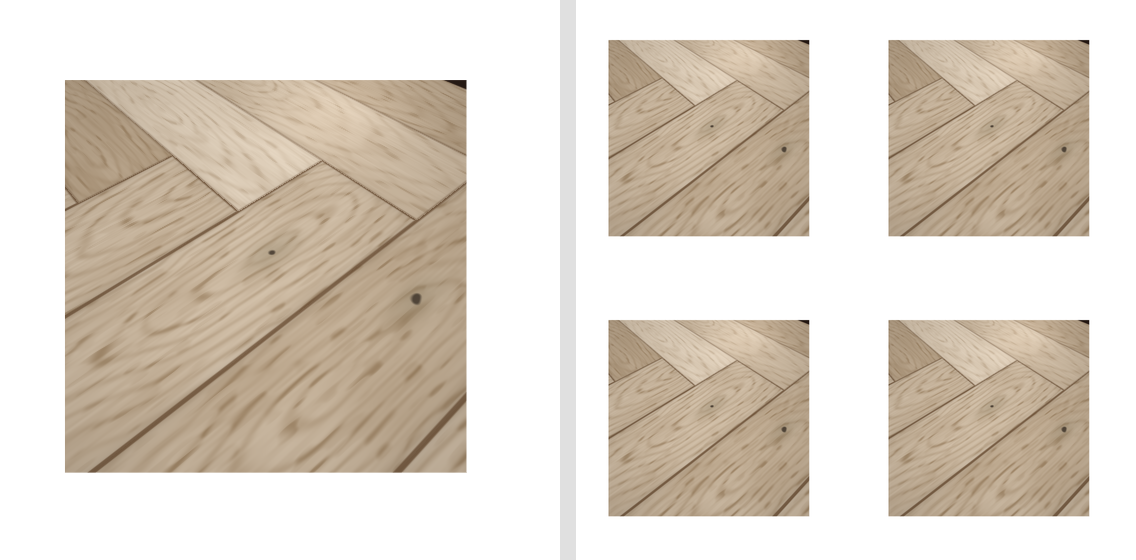
Left, the tile; right, the same tile 2 across and 2 down.
Reproduce this texture procedurally as a Shadertoy shader.

```glsl
// Oak herringbone floor seen at an angle, framed by a plain white margin.
// A projective map turns the canvas into plank units; each plank then gets its
// tone, growth rings, pores and knots. The white margin makes the tile seamless.

#define PANEL_LOW  vec2(0.116, 0.156)
#define PANEL_HIGH vec2(0.833, 0.857)
#define WHITE      vec3(1.0)
#define DARK_OAK   vec3(0.59, 0.49, 0.37)
#define LIGHT_OAK  vec3(0.85, 0.79, 0.71)
#define SEAM_COLOR vec3(0.40, 0.29, 0.19)
#define KNOT_COLOR vec3(0.25, 0.21, 0.17)
#define SEAM_WIDTH 0.014
#define RING_RATE  75.0
#define RING_DEPTH 0.20
#define PORE_DEPTH 0.34

float hash(vec2 p) {
    return fract(sin(dot(p, vec2(127.1, 311.7))) * 43758.5453);
}

float noise(vec2 p) {
    vec2 cell = floor(p), f = fract(p);
    f = f * f * (3.0 - 2.0 * f);
    return mix(mix(hash(cell), hash(cell + vec2(1, 0)), f.x),
               mix(hash(cell + vec2(0, 1)), hash(cell + vec2(1, 1)), f.x), f.y);
}

// Canvas position to floor position, where one unit is one plank width
vec2 floorPosition(vec2 uv) {
    vec2 p = (uv - vec2(0.3086, 0.7227)) * 7.68;
    vec2 acrossAxis = vec2(0.777, -0.6645) + 0.137 * p;
    vec2 alongAxis = vec2(1.177, 0.598) - 0.09 * p;
    return inverse(mat2(acrossAxis, alongAxis)) * p;
}

// Lightness change from rings, pores and fibres; p is (across, along) the plank
float grain(vec2 p, vec2 heart, float seed) {
    vec2 shift = vec2(seed * 17.0, seed * 31.0);
    float warp = noise(p * vec2(3.0, 1.3) + shift) - 0.5
               + 0.3 * (noise(p * vec2(9.0, 4.0) + shift) - 0.5);
    float radius = length((p - heart) * vec2(1.0, 0.22)) + 0.13 * warp;
    float ring = pow(0.5 + 0.5 * sin(radius * RING_RATE), 3.0);
    float patchy = noise(p * vec2(4.0, 1.5) + shift + 40.0);
    float pores = smoothstep(0.55, 0.85, noise(p * vec2(34.0, 6.0) + shift));
    float fibre = noise(p * vec2(60.0, 3.5) + shift) - 0.5;
    return 0.12 - RING_DEPTH * ring * (0.4 + patchy) - PORE_DEPTH * pores * (0.3 + 0.7 * ring)
         + 0.14 * fibre + 0.22 * (patchy - 0.5);
}

vec3 parquet(vec2 uv) {
    vec2 q = floorPosition(uv);
    float blur = 0.5 * length(fwidth(q));

    // Herringbone: long planks stop on a staircase where cross planks begin
    bool isLong = q.y < floor(q.x);
    float id = floor(isLong ? q.x : q.y);
    vec2 p = isLong ? vec2(q.x - id, q.y) : vec2(q.y - id, q.x);
    float plankEnd = isLong ? id : id + 1.0;
    float edge = min(min(p.x, 1.0 - p.x), plankEnd - p.y);
    float seed = hash(vec2(id + 5.0, isLong ? 2.0 : 9.0));

    // Plank tone and grain around the heart of the board
    float tone = isLong ? 0.55 + 0.12 * (seed - 0.5) : 0.86 - 0.36 * abs(id) + 0.12 * id;
    vec2 heart = isLong ? vec2(0.48, 0.1 - 0.2 * id) : vec2(0.2 + 0.6 * seed, -3.0 * seed);
    float detail = grain(p, heart, seed);
    tone += detail * (isLong ? 1.0 : 0.65);
    vec3 color = mix(DARK_OAK, LIGHT_OAK, tone);

    // Knots: a grey halo streaked along the grain and a small dark eye
    if (isLong && id >= 1.0) {
        vec2 knot = p - vec2(0.57 - 0.07 * id, 0.47 * id - 0.55);
        knot += 0.03 * (vec2(noise(p * 14.0), noise(p * 14.0 + 50.0)) - 0.5);
        float size = 0.009 + 0.012 * id;
        float halo = exp(-dot(knot * vec2(9.0, 4.0), knot * vec2(9.0, 4.0)));
        float eye = 1.0 - smoothstep(size * 0.5, size + blur, length(knot * vec2(1.0, 0.8)));
        color = mix(color, vec3(0.60, 0.54, 0.44), 0.5 * halo);
        color = mix(color, KNOT_COLOR, 0.85 * eye);
    }

    // Bevelled seams, fainter between cross planks
    float seam = 1.0 - smoothstep(SEAM_WIDTH - blur, SEAM_WIDTH + blur, edge);
    float bevel = exp(-max(edge, 0.0) * 28.0);
    float depth = isLong ? 1.0 : 0.5;
    color *= 1.0 - 0.10 * depth * bevel;
    color = mix(color, SEAM_COLOR, 0.75 * depth * seam);

    // Window sheen, soft corner shade and the dark gap past the last plank
    vec2 glare = (uv - vec2(0.60, 0.81)) * vec2(7.0, 10.0);
    color += 0.13 * exp(-dot(glare, glare));
    vec2 centered = (uv - 0.5 * (PANEL_LOW + PANEL_HIGH)) / (PANEL_HIGH - PANEL_LOW);
    color *= 1.03 - 0.22 * dot(centered, centered);
    return mix(color, vec3(0.15, 0.10, 0.08), smoothstep(3.0 - blur, 3.0 + blur, q.y));
}

void mainImage(out vec4 fragColor, in vec2 fragCoord) {
    vec2 uv = fragCoord / iResolution.xy;
    vec3 wood = parquet(clamp(uv, PANEL_LOW, PANEL_HIGH));

    // White margin with smoothed panel edges
    vec2 inside = min(uv - PANEL_LOW, PANEL_HIGH - uv) * iResolution.xy;
    float panel = clamp(min(inside.x, inside.y) + 0.5, 0.0, 1.0);
    fragColor = vec4(mix(WHITE, wood, panel), 1.0);
}
```
